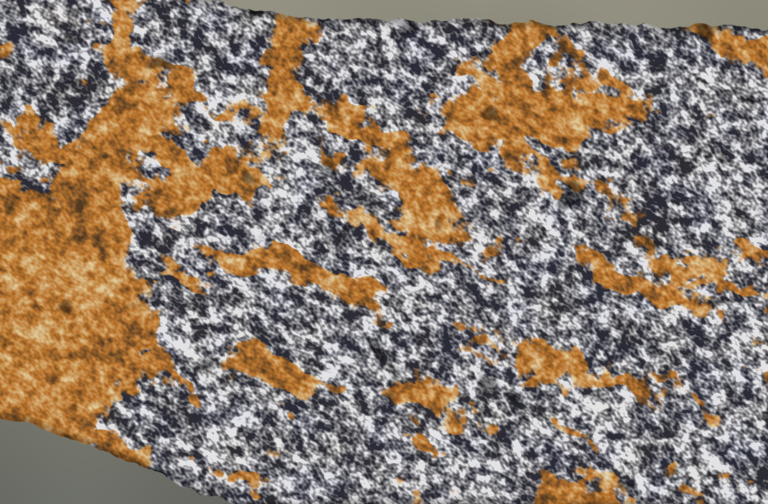
This texture is drawn by a Shadertoy shader. Its source:

```glsl
const vec3 GREY_DARK   = vec3(0.17, 0.17, 0.21);
const vec3 GREY_MID    = vec3(0.49, 0.49, 0.51);
const vec3 GREY_LIGHT  = vec3(0.89, 0.89, 0.90);
const vec3 OCHRE_DARK  = vec3(0.33, 0.23, 0.13);
const vec3 OCHRE_MID   = vec3(0.74, 0.46, 0.17);
const vec3 OCHRE_LIGHT = vec3(0.88, 0.78, 0.58);
const vec3 BACK_LOW    = vec3(0.41, 0.42, 0.39);
const vec3 BACK_HIGH   = vec3(0.57, 0.56, 0.50);

const float GRAIN_FREQ     = 36.0;
const float PATCH_FREQ     = 8.0;
const float GRAIN_CONTRAST = 1.0;
const float PATCH_CONTRAST = 0.42;
const float OCHRE_FREQ     = 22.0;
const float STREAK_ANGLE   = -0.48;
const vec2  STREAK_FREQ    = vec2(3.6, 10.0);
const float STREAK_CUTOFF  = 0.27;
const float RAGGEDNESS     = 0.022;

mat2 rotation(float a) {
    float c = cos(a), s = sin(a);
    return mat2(c, s, -s, c);
}

vec2 hashGradient(vec2 cell) {
    vec3 q = fract(cell.xyx * vec3(0.1031, 0.1030, 0.0973));
    q += dot(q, q.yzx + 33.33);
    float a = 6.2832 * fract((q.x + q.y) * q.z);
    return vec2(cos(a), sin(a));
}

float gradientNoise(vec2 p) {
    vec2 i = floor(p), f = p - i;
    vec2 u = f * f * f * (f * (f * 6.0 - 15.0) + 10.0);
    vec2 e = vec2(1.0, 0.0);
    float a = dot(hashGradient(i), f);
    float b = dot(hashGradient(i + e.xy), f - e.xy);
    float c = dot(hashGradient(i + e.yx), f - e.yx);
    float d = dot(hashGradient(i + e.xx), f - e.xx);
    return mix(mix(a, b, u.x), mix(c, d, u.x), u.y);
}

float fbm(vec2 p, int octaves, float gain) {
    float sum = 0.0, amp = 1.0;
    for (int i = 0; i < octaves; i++) {
        sum += amp * gradientNoise(p);
        p = rotation(0.65) * p * 2.03 + 17.3;
        amp *= gain;
    }
    return sum;
}

vec3 threeTone(vec3 dark, vec3 mid, vec3 light, float t) {
    t = clamp(t, 0.0, 1.0) * 2.0;
    return mix(mix(dark, mid, min(t, 1.0)), light, max(t - 1.0, 0.0));
}

// Rough signed ellipse, positive inside
float blob(vec2 p, vec2 centre, vec2 radii, float angle) {
    vec2 q = (p - centre) * rotation(angle);
    return (1.0 - length(q / radii)) * min(radii.x, radii.y);
}

// Iron staining: large masses joined by slanting streaks
float ochreField(vec2 p) {
    vec2 w = p + 0.055 * vec2(fbm(p * 7.0 + 3.1, 3, 0.5), fbm(p * 7.0 + 41.7, 3, 0.5));
    float mass = blob(w, vec2(0.06, 0.36), vec2(0.23, 0.28), 0.0);
    mass = max(mass, blob(w, vec2(0.22, 0.70), vec2(0.17, 0.07), 0.9));
    mass = max(mass, blob(w, vec2(0.25, 0.93), vec2(0.13, 0.035), 1.8));
    mass = max(mass, blob(w, vec2(0.38, 0.64), vec2(0.13, 0.04), 0.45));
    mass = max(mass, blob(w, vec2(0.56, 0.84), vec2(0.15, 0.04), 1.45));
    mass = max(mass, blob(w, vec2(1.08, 0.78), vec2(0.20, 0.065), 0.0));
    mass = max(mass, blob(w, vec2(0.83, 0.61), vec2(0.11, 0.045), -0.6));

    vec2 s = (w * rotation(STREAK_ANGLE)) * STREAK_FREQ;
    float density = 0.22 * gradientNoise(p * 2.6 + 8.4) + 0.08 * smoothstep(0.5, 0.1, p.y);
    float streak = (fbm(s + 5.7, 3, 0.55) + density - STREAK_CUTOFF) * 0.09;
    return max(mass, streak) + RAGGEDNESS * fbm(p * 26.0 + 70.0, 3, 0.65);
}

vec3 greyRock(vec2 p, float grain) {
    float patches = fbm(p * PATCH_FREQ + 29.0, 3, 0.55);
    float t = 0.49 + GRAIN_CONTRAST * grain + PATCH_CONTRAST * patches;
    vec3 col = threeTone(GREY_DARK, GREY_MID, GREY_LIGHT, t);
    return col + vec3(-0.015, -0.005, 0.025) * gradientNoise(p * 14.0);
}

vec3 ochreCrust(vec2 p, float grain) {
    float t = 0.51 + 0.38 * fbm(p * OCHRE_FREQ + 90.0, 3, 0.7)
            + 0.30 * fbm(p * 6.0 + 55.0, 2, 0.5) + 0.38 * grain;
    return threeTone(OCHRE_DARK, OCHRE_MID, OCHRE_LIGHT, t);
}

void mainImage(out vec4 fragColor, in vec2 fragCoord) {
    vec2 p = fragCoord / iResolution.y;
    float pixel = 1.0 / iResolution.y;

    // Mineral surface
    vec2 slanted = (p * rotation(-0.7)) * vec2(0.8, 1.15);
    float grain = fbm(slanted * GRAIN_FREQ, 3, 0.85);
    float stain = smoothstep(-0.006, 0.007, ochreField(p));
    vec3 rock = mix(greyRock(p, grain), ochreCrust(p, grain), 0.96 * stain);

    // Dark pits
    float pit = smoothstep(0.42, 0.62, fbm(p * 11.0 + 130.0, 2, 0.5));
    rock *= 1.0 - 0.45 * pit;

    // Broken outline against a plain backdrop
    float chip = 0.012 * fbm(vec2(p.x * 14.0, 4.5), 3, 0.6);
    float top = 1.03 - 0.06 * smoothstep(0.2, 0.7, p.x) - 0.015 * p.x + chip;
    float bottom = 0.18 * (1.0 - smoothstep(-0.05, 0.55, p.x)) - 0.006 + chip;
    float inside = min(top - p.y, p.y - bottom);
    rock *= mix(0.72, 1.0, smoothstep(0.0, 0.02, inside));
    vec3 back = mix(BACK_LOW, BACK_HIGH, p.y) + 0.04 * gradientNoise(p * 3.0);
    fragColor = vec4(mix(back, rock, smoothstep(-pixel, pixel, inside)), 1.0);
}
```
